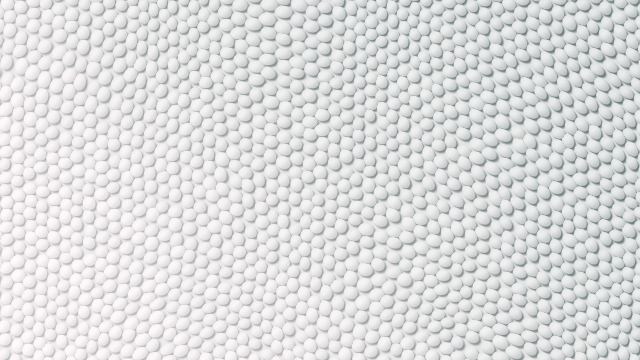
A Shadertoy shader for this pattern:

```glsl
#define DENSITY 25.5       // pebbles per canvas height
#define TILT -0.54         // direction of the rows
#define BEND 0.12          // steepening of the rows to the right
#define JITTER 0.22        // scatter of the centres
#define RADIUS 0.462       // mean pebble radius, in cells
#define STRETCH 1.10       // elongation of a pebble
#define LEAN -0.70         // direction of the long axis
#define WARP 1.2           // irregular bending of the rows
#define SHADE_ANGLE -0.82  // direction away from the light
#define SHADOW_REACH 0.19  // length of the cast shadow
#define SOFTNESS 0.13      // softness of the pebble outline

const float ROW_HEIGHT = 0.866;

vec2 hash2(vec2 p) {
    vec3 q = fract(p.xyx * vec3(0.1031, 0.1030, 0.0973));
    q += dot(q, q.yzx + 33.33);
    return fract((q.xx + q.yz) * q.zy);
}

// Smooth two-channel value noise, 0 to 1
vec2 noise2(vec2 p) {
    vec2 i = floor(p), f = fract(p);
    f = f * f * (3.0 - 2.0 * f);
    return mix(mix(hash2(i), hash2(i + vec2(1, 0)), f.x),
               mix(hash2(i + vec2(0, 1)), hash2(i + vec2(1, 1)), f.x), f.y);
}

// Coordinates seen in a frame turned by the given angle
mat2 frame(float angle) {
    float c = cos(angle), s = sin(angle);
    return mat2(c, -s, s, c);
}

void mainImage(out vec4 fragColor, in vec2 fragCoord) {
    vec2 uv = fragCoord / iResolution.xy;
    vec2 p = fragCoord / iResolution.y;

    // Bent and tilted hexagonal grid
    vec2 bent = p + vec2(0.0, BEND * (p.x - 0.9) * (p.x - 0.9));
    vec2 g = frame(TILT) * bent * DENSITY + WARP * (noise2(p * 3.2 + 7.0) - 0.5);
    float shadeAngle = SHADE_ANGLE - TILT;
    vec2 away = vec2(cos(shadeAngle), sin(shadeAngle));
    float baseRow = floor(g.y / ROW_HEIGHT);

    // Nearest pebble, its neighbour and the nearest shadow
    float nearest = 9.0, second = 9.0, shadowDist = 9.0, side = 0.0, grain = 0.0;
    for (int j = -2; j <= 2; j++) {
        float row = baseRow + float(j);
        float shift = 0.5 * mod(row, 2.0);
        for (int i = -2; i <= 2; i++) {
            vec2 id = vec2(floor(g.x - shift) + float(i), row);
            vec2 rnd = hash2(id + 71.0), form = hash2(id + 193.0);
            vec2 center = vec2(id.x + shift + 0.5, (row + 0.5) * ROW_HEIGHT);
            vec2 v = g - center - JITTER * (rnd - 0.5);

            float radius = RADIUS * mix(0.93, 1.07, form.x);
            mat2 turned = frame(LEAN - TILT + 1.2 * (form.y - 0.5));
            vec2 squash = vec2(1.0 / STRETCH, STRETCH) / radius;
            float d = length(turned * v * squash);
            float ds = length(turned * (v - away * SHADOW_REACH) * squash);

            shadowDist = min(shadowDist, ds);
            if (d < nearest) {
                second = nearest;
                nearest = d;
                side = dot(v, away) / radius;
                grain = form.x - 0.5;
            } else {
                second = min(second, d);
            }
        }
    }

    // Light fades from the lower left to the upper right
    float patches = noise2(p * 2.3 + 3.0).x - 0.5;
    float dim = smoothstep(0.0, 1.0, 0.74 * uv.x + 0.34 * uv.y + 0.16 * patches);
    float relief = mix(0.5, 1.0, dim);

    // Rounded pebble with a shaded side and a seam at its contacts
    float seam = 1.0 - smoothstep(0.0, 0.22, second - nearest);
    float pebble = 0.985 - 0.055 * dim + 0.015 * grain;
    pebble -= relief * (0.04 * nearest * nearest
                      + 0.16 * smoothstep(-0.5, 1.1, side) + 0.05 * seam);

    // Ground under the cast shadows
    float shadow = 1.0 - smoothstep(0.66, 1.25, shadowDist);
    float ground = 0.93 - 0.05 * dim - shadow * mix(0.20, 0.45, dim);

    float edge = max(SOFTNESS, DENSITY / (iResolution.y * RADIUS) * 0.6);
    float tone = mix(pebble, ground, smoothstep(1.0 - edge, 1.0 + edge, nearest));

    // Warm lights, cool shadows
    vec3 tint = mix(vec3(-0.061, 0.028, 0.030), vec3(0.010, -0.005, -0.004), tone);
    tint += mix(vec3(0.007, -0.004, 0.0), vec3(-0.010, 0.003, 0.002), dim);
    fragColor = vec4(clamp(tone + tint, 0.0, 1.0), 1.0);
}
```
